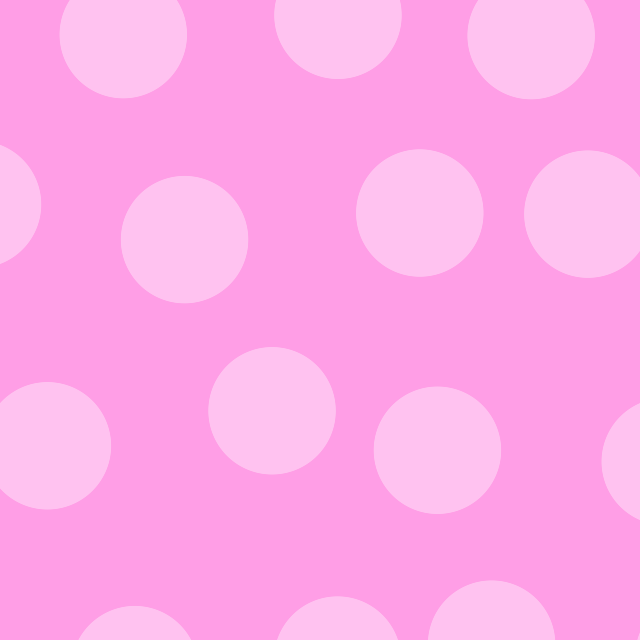
This pattern is drawn by a WebGL 2 fragment shader. Its source:

```glsl
#version 300 es
precision highp float;
// Large pale pink dots scattered over a flat, stronger pink.
// A coarse grid holds one equal disc per cell: each row is slid sideways at
// random, and each disc is jittered only as far as its cell allows.

uniform vec2 u_resolution;
out vec4 fragColor;

const vec3 GROUND_PINK = vec3(1.0, 0.62, 0.90);
const vec3 DOT_PINK = vec3(1.0, 0.76, 0.94);

const float CELLS = 3.0;        // grid cells across the canvas
const float DOT_RADIUS = 0.0996; // in canvas heights
const float CELL_MARGIN = 0.01; // gap kept to the cell border, in cells

float hash(vec2 p) {
    return fract(sin(dot(p, vec2(127.1, 311.7))) * 43758.5453);
}

vec2 hash2(vec2 p) {
    return vec2(hash(p), hash(p + 17.3));
}

// Signed distance to the disc of the cell around p, in cell units.
float dotDistance(vec2 p, float radius, float margin) {
    float row = floor(p.y);
    p.x += hash(vec2(row, 5.7));
    vec2 cell = floor(p);
    float reach = 0.5 - radius - margin;
    vec2 center = 0.5 + reach * (2.0 * hash2(cell + 3.1) - 1.0);
    return length(p - cell - center) - radius;
}

// Soft coverage of a shape, one pixel wide at its edge.
float coverage(float dist, float pixel) {
    return smoothstep(0.5 * pixel, -0.5 * pixel, dist);
}

void main() {
    vec2 uv = gl_FragCoord.xy / u_resolution.y;

    // Half a cell of lift lets the outer rows run off the canvas
    vec2 p = uv * CELLS + vec2(0.0, 0.5);
    float pixel = CELLS / u_resolution.y;

    float dist = dotDistance(p, DOT_RADIUS * CELLS, CELL_MARGIN);
    vec3 color = mix(GROUND_PINK, DOT_PINK, coverage(dist, pixel));
    fragColor = vec4(color, 1.0);
}
```
